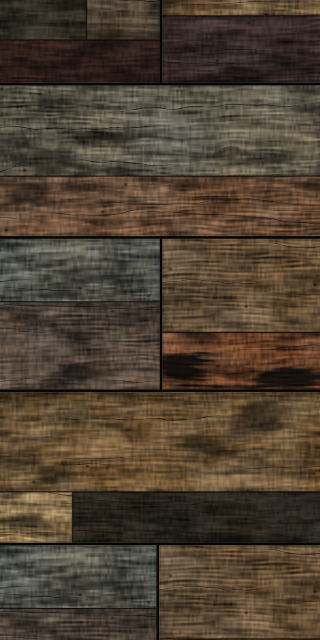
This texture is drawn by a Shadertoy shader. Its source:

```glsl
// Weathered wooden boards in stacked courses: even courses are halved by a
// butt joint, odd ones run full width, and each is cut into two planks.
// Stretched value noise gives the grain; dust, stains, cracks and char age it.

#define COURSE_HEIGHT 0.479
#define FIRST_COURSE 0.263
#define GAP_WIDTH 0.0036
#define SEAM_WIDTH 0.0014
#define GRAIN_CONTRAST 0.80
#define PORE_CONTRAST 0.55
#define SAW_CONTRAST 0.34
#define STAIN_DEPTH 0.50
#define DUST 0.28
#define CRACK_WIDTH 0.0020
#define EXPOSURE 1.13

const vec3 SOOT = vec3(0.050, 0.045, 0.042);

// Base tone of each plank, in course order; the last two are short end pieces
const vec3 TONES[14] = vec3[14](
    vec3(.16, .15, .12), vec3(.18, .11, .09), vec3(.42, .33, .22), vec3(.19, .14, .13),
    vec3(.33, .31, .26), vec3(.38, .27, .19), vec3(.31, .32, .29), vec3(.30, .25, .21),
    vec3(.36, .28, .19), vec3(.41, .25, .15), vec3(.37, .28, .17), vec3(.15, .13, .10),
    vec3(.27, .22, .17), vec3(.48, .39, .25));

// Height of the seam within each board, as a fraction of the course
const float CUTS[6] = float[6](.712, .554, .60, .42, .62, .66);

float hash(vec2 p) {
    return fract(sin(dot(p, vec2(127.1, 311.7))) * 43758.5453);
}

float noise(vec2 p) {
    vec2 i = floor(p), f = fract(p);
    f = f * f * (3.0 - 2.0 * f);
    return mix(mix(hash(i), hash(i + vec2(1, 0)), f.x),
               mix(hash(i + vec2(0, 1)), hash(i + vec2(1, 1)), f.x), f.y);
}

float fbm(vec2 p) {
    float sum = 0.0, amp = 0.533;
    for (int i = 0; i < 4; i++) {
        sum += amp * noise(p);
        p = p * 2.03 + 7.3;
        amp *= 0.5;
    }
    return sum;
}

// Coverage of a band of the given half width around distance zero
float band(float d, float halfWidth, float px) {
    return 1.0 - smoothstep(halfWidth - px, halfWidth + px, abs(d));
}

// Wandering, broken split running along the grain
float crack(vec2 p, float y, float seed, float px) {
    float path = y + 0.06 * (fbm(vec2(p.x * 4.0, seed)) - 0.5);
    float broken = smoothstep(0.42, 0.62, noise(vec2(p.x * 5.0 + seed, seed * 3.1)));
    return broken * band(p.y - path, CRACK_WIDTH * noise(vec2(p.x * 30.0, seed)), px);
}

// Charred ellipse with streaky edges
float scorch(vec2 p, vec2 center, vec2 radius, float rag) {
    return 1.0 - smoothstep(0.6, 1.2, length((p - center) / radius) + 2.6 * (rag - 0.5));
}

void mainImage(out vec4 fragColor, in vec2 fragCoord) {
    float px = 0.6 / iResolution.x;
    vec2 p = vec2(fragCoord.x, iResolution.y - fragCoord.y) / iResolution.x;

    // Course, half and plank; p.y becomes the depth below the course top
    int course = max(int(floor((p.y - FIRST_COURSE) / COURSE_HEIGHT)) + 1, 0);
    p.y -= FIRST_COURSE + float(course - 1) * COURSE_HEIGHT;
    float middle = course > 3 ? 0.493 : 0.503;
    if (course > 3) course = 2 + course % 2;
    bool halved = course % 2 == 0;
    int plank = 3 * course + course % 2 + (halved && p.x > middle ? 2 : 0);
    float cut = CUTS[plank / 2] * COURSE_HEIGHT;
    bool lower = p.y > cut;
    plank += int(lower);

    // Distances to wide gaps and thin seams, including the short end pieces
    float gap = min(p.y, COURSE_HEIGHT - p.y);
    if (halved) gap = min(gap, abs(p.x - middle));
    float seam = abs(p.y - cut);
    if (plank == 0 || plank == 11) {
        float joint = plank == 0 ? 0.27 : 0.227;
        seam = min(seam, abs(p.x - joint));
        if (plank == 0 && p.x > joint) plank = 12;
        if (plank == 11 && p.x < joint) plank = 13;
    }
    float seed = float(plank) * 13.7 + 3.0;

    // Fine straight grain, bent by slow noise and around one knot
    float warp = fbm(p * vec2(2.5, 6.0) + seed);
    vec2 knot = (p - vec2(0.724, 0.20)) / vec2(0.035, 0.022);
    float swirl = plank == 4 ? exp(-dot(knot, knot)) : 0.0;
    vec2 g = vec2(p.x, p.y + 0.03 * (warp - 0.5) + 0.015 * swirl);
    float grain = fbm(g * vec2(4.0, 60.0) + seed);
    float pores = noise(g * vec2(20.0, 150.0) + seed);
    float saw = noise(p * vec2(150.0, 45.0) + seed);
    float rings = sin(6.2832 * (g.y * 75.0 + 2.0 * warp)) * smoothstep(0.4, 0.65, warp);
    float mottle = fbm(p * vec2(9.0, 16.0) + seed * 3.0);
    float shade = 1.0 + GRAIN_CONTRAST * (grain - 0.5) + PORE_CONTRAST * (pores - 0.5)
                + SAW_CONTRAST * (saw - 0.5) + 0.12 * rings + 0.7 * (mottle - 0.5);

    // Slight warm and cool drift, grey dust, then irregular dark stains
    float drift = fbm(p * vec2(5.0, 4.0) + seed * 1.7);
    vec3 color = TONES[plank] * EXPOSURE * max(shade, 0.15);
    color *= mix(vec3(0.92, 0.99, 1.08), vec3(1.09, 1.01, 0.92), drift);
    float grey = dot(color, vec3(0.4, 0.4, 0.2));
    color = mix(color, grey * vec3(1.05, 1.0, 0.92), DUST * smoothstep(0.25, 0.75, mottle));
    float stain = fbm(p * vec2(6.0, 18.0) + seed * 2.3);
    color *= 1.0 - STAIN_DEPTH * smoothstep(0.50, 0.80, stain + 0.35 * (grain - 0.5));

    // Cracks and nail holes scattered over each plank
    float top = lower ? cut : 0.0, height = lower ? COURSE_HEIGHT - cut : cut;
    float wear = plank == 4 ? crack(p, 0.13, 4.4, px) : 0.0;
    for (int i = 0; i < 3; i++) {
        float s = seed + float(i) * 5.3;
        wear = max(wear, 0.6 * crack(p, top + height * hash(vec2(s, 2.0)), s, px));
        vec2 hole = vec2(hash(vec2(s, 7.0)), top + height * hash(vec2(s, 9.0)));
        wear = max(wear, 0.6 * band(length((p - hole) * vec2(0.8, 1.0)), 0.004, 2.0 * px));
    }
    if (plank == 9) {
        float rag = 0.45 * stain + 0.35 * grain + 0.2 * pores;
        wear = max(wear, 0.90 * scorch(p, vec2(0.575, 0.41), vec2(0.10, 0.055), rag));
        wear = max(wear, 0.85 * scorch(p, vec2(0.91, 0.445), vec2(0.13, 0.04), rag));
    }
    color = mix(color, SOOT * (0.5 + 1.1 * pores), wear);

    // Shaded edges, dark joints and a faint glint along the wide gaps
    color *= mix(0.55, 1.0, smoothstep(0.0, 0.013, gap)) * mix(0.8, 1.0, smoothstep(0.0, 0.007, seam));
    color = mix(color, SOOT * 0.7, 0.85 * band(seam, SEAM_WIDTH, px));
    color = mix(color, SOOT * 0.5, band(gap, GAP_WIDTH, px));
    color += 0.13 * band(gap - GAP_WIDTH - 0.002, 0.001, px) * (0.4 + 0.6 * drift);
    fragColor = vec4(clamp(color, 0.0, 1.0), 1.0);
}
```
